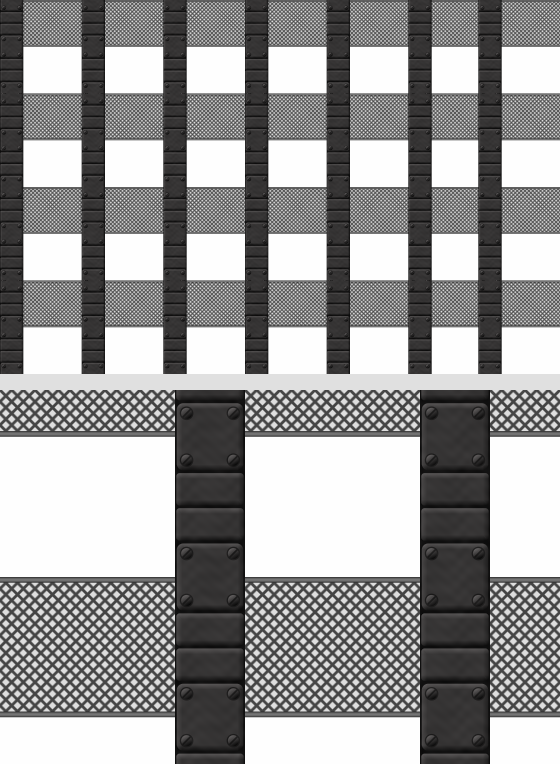
Top: the whole. Bottom: its middle third, enlarged.
Give the GLSL for this pattern, as a WebGL 1 fragment shader.

```glsl
precision highp float;

uniform vec2 u_resolution;

// Layout, in units of a 768 x 512 canvas with y pointing down
const vec2 CANVAS = vec2(768.0, 512.0);
const float BAY = 112.0;          // distance between posts
const float POST_HALF = 16.0;
const float SHORT_AT = 630.0;     // inside the one narrower gap
const float SHORT_CUT = 16.0;     // width missing from that gap
const float BAND_PERIOD = 128.0;
const float BAND_HALF = 32.0;
const float RAIL = 2.6;
const float PLATE_PERIOD = 64.0;
const float RIB_PERIOD = 16.0;
const float BEVEL = 2.6;
const float SCREW_OFFSET = 10.7;
const float SCREW_RADIUS = 2.5;
const float MESH_PERIOD = 16.0 / 3.0;
const float WIRE_HALF = 0.64;

// Tones
const vec3 PAPER = vec3(0.995);
const float WIRE = 0.27;
const float HOLE = 0.87;
const float FACE = 0.205;
const float GROOVE = 0.06;
const float BEVEL_GAIN = 0.15;
const float WEAR = 0.018;
const vec3 METAL_TINT = vec3(1.02, 0.99, 0.99);
const vec2 LIGHT = vec2(-0.5, -0.86);
const float TAU = 6.2831853;

// Coverage of the inside of a distance field
float inside(float d, float px) {
  return clamp(0.5 - d / px, 0.0, 1.0);
}

// Offset from the nearest multiple of a period
float centered(float v, float period) {
  return mod(v + 0.5 * period, period) - 0.5 * period;
}

float roundBox(vec2 p, vec2 extent, float radius) {
  vec2 q = abs(p) - extent + radius;
  return length(max(q, 0.0)) + min(max(q.x, q.y), 0.0) - radius;
}

// Layered sines with whole cycles, so the wear wraps
float wear(vec2 uv) {
  vec2 a = TAU * uv;
  float n = sin(31.0 * a.x + 17.0 * a.y + 2.0 * sin(23.0 * a.y));
  n += sin(67.0 * a.y - 43.0 * a.x + 2.0 * sin(37.0 * a.x));
  n += 0.6 * sin(113.0 * a.x + 89.0 * a.y);
  return n / 2.6;
}

// Raised block lit from the upper left
float block(vec2 p, vec2 extent, float radius, float px) {
  float d = roundBox(p, extent, radius);
  vec2 slope = sign(p) * max(abs(p) - extent + BEVEL, 0.0);
  vec2 normal = slope / max(length(slope), 0.001);
  float rim = 1.0 - clamp(-d / BEVEL, 0.0, 1.0);
  float tone = FACE + BEVEL_GAIN * rim * dot(normal, LIGHT);
  return mix(GROOVE, tone, inside(d, px));
}

float addScrews(float tone, vec2 p, float px) {
  vec2 s = (abs(p) - SCREW_OFFSET) * sign(p);
  float r = length(s);
  float head = FACE + 0.17 * dot(s, LIGHT) / SCREW_RADIUS;
  head = mix(head, GROOVE, 0.7 * inside(abs(s.x + s.y) * 0.7 - 0.4, px));
  tone = mix(tone, 0.09, 0.8 * inside(r - SCREW_RADIUS - 0.6, px));
  return mix(tone, head, inside(r - SCREW_RADIUS, px));
}

// Post: a screwed plate, then two ribs
float post(vec2 p, float px) {
  vec2 q = vec2(p.x, centered(p.y, PLATE_PERIOD));
  float plate = addScrews(block(q, vec2(15.2, 15.3), 3.0, px), q, px);
  vec2 ribPoint = vec2(p.x, mod(p.y, RIB_PERIOD) - 0.5 * RIB_PERIOD);
  float rib = block(ribPoint, vec2(15.4, 7.4), 1.5, px);
  return mix(rib, plate, inside(abs(q.y) - 16.0, px));
}

// Crossed diagonal wires
float mesh(vec2 p, float px) {
  vec2 diagonal = vec2(p.x + p.y, p.x - p.y);
  vec2 d = abs(mod(diagonal + 0.5 * MESH_PERIOD, MESH_PERIOD) - 0.5 * MESH_PERIOD);
  vec2 gap = clamp((d * 0.7071 - WIRE_HALF) / (1.4 * px) + 0.5, 0.0, 1.0);
  return mix(WIRE, HOLE, gap.x * gap.y);
}

void main() {
  vec2 uv = gl_FragCoord.xy / u_resolution;
  vec2 p = vec2(uv.x, 1.0 - uv.y) * CANVAS;
  float px = CANVAS.x / u_resolution.x;

  // Mesh bands with a rounded rail along both edges
  float bandDist = abs(centered(p.y - BAND_HALF, BAND_PERIOD)) - BAND_HALF;
  float railPos = clamp(-bandDist / RAIL, 0.0, 1.0);
  float rail = 0.16 + 0.3 * sin(0.5 * TAU * railPos);
  float band = mix(mesh(p, px), rail, inside(-bandDist - RAIL, px));
  vec3 color = mix(PAPER, vec3(band), inside(bandDist, px));

  // Posts, with one gap cut short
  float x = centered(p.x - POST_HALF + SHORT_CUT * step(SHORT_AT, p.x), BAY);
  float metal = post(vec2(x, p.y), px) + WEAR * wear(uv);
  color = mix(color, metal * METAL_TINT, inside(abs(x) - POST_HALF, px));

  gl_FragColor = vec4(color, 1.0);
}
```
